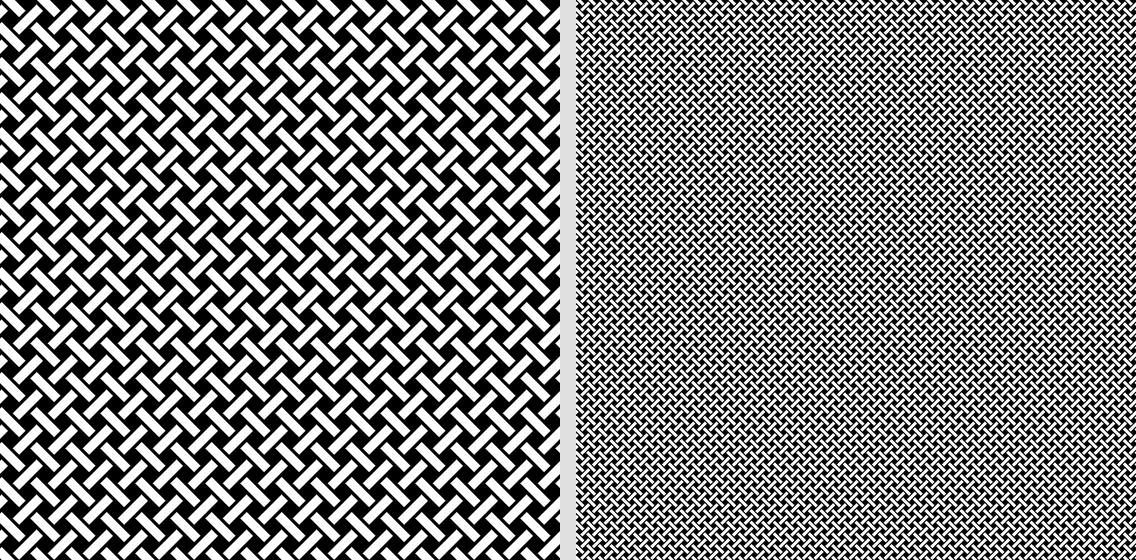
Left, the tile; right, the same tile 3 across and 3 down.
Give the GLSL for this pattern, as a WebGL 1 fragment shader.

```glsl
precision highp float;
// Diagonal basket weave: short white bars crossing at right angles on black.

uniform vec2 u_resolution;

const float REPEATS = 16.0;                     // cells across and down
const vec2 BAR_HALF_SIZE = vec2(0.4825, 0.13);  // half length, half width in cells
const vec2 FALLING_CENTER = vec2(0.297, 0.94);  // bar centre within its cell
const vec3 GROUND_COLOR = vec3(0.0);
const vec3 BAR_COLOR = vec3(1.0);

// Offset from the nearest copy of a centre repeated once per cell.
vec2 repeatAround(vec2 p, vec2 center) {
  return fract(p - center + 0.5) - 0.5;
}

// Signed distance to an axis-aligned box.
float boxDistance(vec2 p, vec2 halfSize) {
  vec2 q = abs(p) - halfSize;
  return length(max(q, 0.0)) + min(max(q.x, q.y), 0.0);
}

// Signed distance to a bar lying along a unit direction.
float barDistance(vec2 p, vec2 along, vec2 halfSize) {
  vec2 across = vec2(-along.y, along.x);
  return boxDistance(vec2(dot(p, along), dot(p, across)), halfSize);
}

// Coverage of a shape, softened over one pixel.
float coverage(float dist, float pixel) {
  return clamp(0.5 - dist / pixel, 0.0, 1.0);
}

void main() {
  vec2 p = gl_FragCoord.xy / u_resolution * REPEATS;
  float pixel = REPEATS / min(u_resolution.x, u_resolution.y);

  // The two bar directions sit half a cell apart.
  vec2 falling = repeatAround(p, FALLING_CENTER);
  vec2 rising = repeatAround(p, FALLING_CENTER + 0.5);
  float dist = min(
    barDistance(falling, normalize(vec2(1.0, -1.0)), BAR_HALF_SIZE),
    barDistance(rising, normalize(vec2(1.0, 1.0)), BAR_HALF_SIZE));

  vec3 color = mix(GROUND_COLOR, BAR_COLOR, coverage(dist, pixel));
  gl_FragColor = vec4(color, 1.0);
}
```
